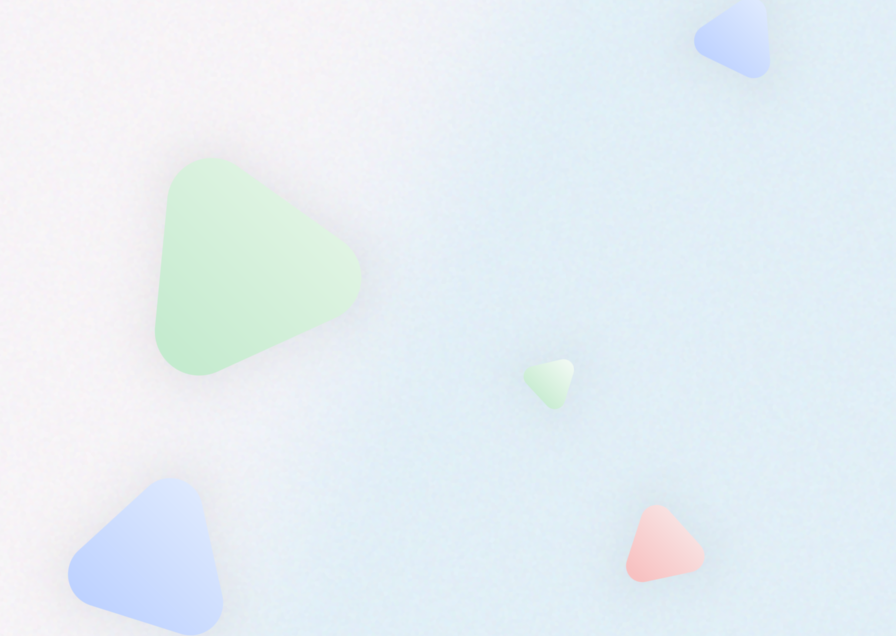
Reproduce this background procedurally as a WebGL 2 fragment shader.

```glsl
#version 300 es
precision highp float;
// Soft pastel background with rounded, floating triangles, pale shadows and fine paper grain.

#define ROUNDING 0.597      // corner radius relative to the inner triangle
#define SHADOW_REACH 0.055
#define SHADOW_STRENGTH 0.095
#define GRAIN_CELLS 190.0   // grain cells per canvas height
#define GRAIN_AMOUNT 0.022
#define SLANT 0.46          // lean of the background transition

uniform vec2 u_resolution;
out vec4 outColor;

const int COUNT = 5;

// Center, circumradius of the inner triangle, and rotation, in canvas heights
const vec4 SHAPES[COUNT] = vec4[](
  vec4(0.3815, 0.575, 0.1172, -0.096),
  vec4(0.2418, 0.1154, 0.0857, 1.265),
  vec4(1.1606, 0.939, 0.0434, 1.12),
  vec4(0.866, 0.400, 0.0275, 2.845),
  vec4(1.0416, 0.1388, 0.0427, -0.314));

const vec3 GREEN = vec3(0.77, 0.92, 0.81);
const vec3 BLUE = vec3(0.74, 0.82, 1.0);
const vec3 RED = vec3(0.97, 0.755, 0.755);
const vec3 SHADES[COUNT] = vec3[](GREEN, BLUE, BLUE, GREEN, RED);

const vec3 PALE_GREEN = vec3(0.89, 0.96, 0.90);
const vec3 PALE_BLUE = vec3(0.87, 0.915, 0.995);
const vec3 WHITE_GREEN = vec3(0.94, 0.975, 0.95);
const vec3 PALE_RED = vec3(0.975, 0.90, 0.90);
const vec3 TINTS[COUNT] = vec3[](PALE_GREEN, PALE_BLUE, PALE_BLUE, WHITE_GREEN, PALE_RED);

const vec3 BLUSH = vec3(0.966, 0.955, 0.967);
const vec3 MIST = vec3(0.935, 0.948, 0.970);
const vec3 SKY = vec3(0.882, 0.935, 0.966);

vec3 hash3(vec2 cell) {
  vec3 h = fract(cell.xyx * vec3(0.1031, 0.1030, 0.0973));
  h += dot(h, h.yxz + 33.33);
  return fract((h.xxy + h.yzz) * h.zyx);
}

// Smooth cellular noise: random colors blended by distance to jittered points
vec3 cellularGrain(vec2 p) {
  vec2 base = floor(p);
  vec3 sum = vec3(0.0);
  float total = 0.0;
  for (int y = -1; y <= 1; y++) {
    for (int x = -1; x <= 1; x++) {
      vec2 cell = base + vec2(x, y);
      vec2 away = cell + hash3(cell + 71.0).xy - p;
      float weight = exp(-5.0 * dot(away, away));
      sum += weight * hash3(cell);
      total += weight;
    }
  }
  return sum / total - 0.5;
}

// Signed distance to a rounded equilateral triangle, folded onto half a corner
float roundedTriangle(vec2 p, float radius, float rotation) {
  const float SECTOR = radians(120.0);
  float angle = atan(p.y, p.x) - rotation;
  angle = abs(mod(angle + 0.5 * SECTOR, SECTOR) - 0.5 * SECTOR);
  vec2 q = length(p) * vec2(cos(angle), sin(angle));
  vec2 fromCorner = q - vec2(radius, 0.0);
  vec2 normal = vec2(0.5, 0.866025);
  float along = dot(fromCorner, vec2(-normal.y, normal.x));
  float d = along < 0.0 ? length(fromCorner) : dot(fromCorner, normal);
  return d - ROUNDING * radius;
}

vec3 backdrop(vec2 p) {
  float t = p.x + SLANT * (1.0 - p.y);
  vec3 color = mix(BLUSH, MIST, smoothstep(0.45, 0.83, t));
  return mix(color, SKY, smoothstep(0.68, 0.98, t));
}

void main() {
  vec2 p = gl_FragCoord.xy / u_resolution.y;
  float pixel = 1.0 / u_resolution.y;

  vec3 color = backdrop(p) + GRAIN_AMOUNT * cellularGrain(p * GRAIN_CELLS);

  for (int i = 0; i < COUNT; i++) {
    vec4 shape = SHAPES[i];
    vec2 local = p - shape.xy;
    float d = roundedTriangle(local, shape.z, shape.w);

    // Blurred shadow, weaker under small shapes
    float falloff = max(d, 0.0) / SHADOW_REACH;
    float shadow = SHADOW_STRENGTH * shape.z / (shape.z + 0.03) * exp(-falloff * (1.0 + 0.5 * falloff));
    color = mix(color, vec3(0.42, 0.44, 0.46), shadow);

    // Diagonal fill, lighter to the upper right
    float light = 0.5 + 0.24 * (local.x + local.y) / shape.z;
    vec3 fill = mix(SHADES[i], TINTS[i], clamp(light, 0.0, 1.0));
    color = mix(color, fill, smoothstep(pixel, -pixel, d));
  }
  outColor = vec4(color, 1.0);
}
```
